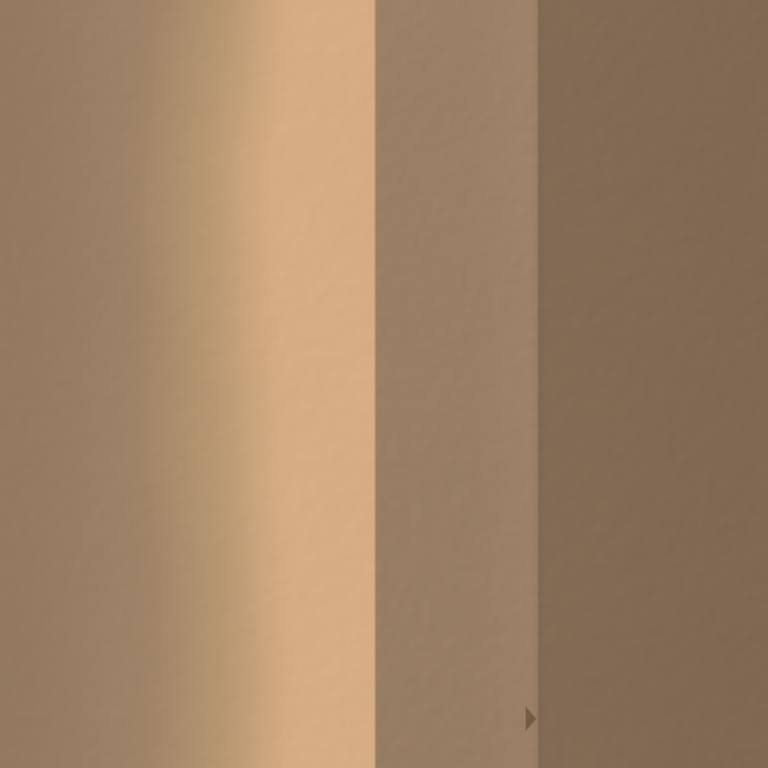
Write a Shadertoy shader that draws this texture.

```glsl
// Plastered wall corner: a soft band of warm light beside two shaded vertical planes.
#define LIT_EDGE 0.4885
#define CORNER_EDGE 0.7005
#define EDGE_SOFTNESS 0.0022
#define GLOW_CENTER 0.272
#define GLOW_WAVER 0.012
#define RELIEF_SCALE 75.0
#define RELIEF_STRENGTH 0.035
#define MOTTLE_STRENGTH 0.016
#define SHADE_COLOR vec3(0.580, 0.475, 0.376)
#define LIGHT_COLOR vec3(0.840, 0.676, 0.514)
#define PIER_COLOR vec3(0.600, 0.495, 0.393)
#define RECESS_COLOR vec3(0.508, 0.411, 0.324)

float hash(vec2 p) {
    vec3 q = fract(vec3(p.xyx) * 0.1031);
    q += dot(q, q.yzx + 33.33);
    return fract((q.x + q.y) * q.z);
}

float valueNoise(vec2 p) {
    vec2 cell = floor(p), f = fract(p);
    f = f * f * (3.0 - 2.0 * f);
    float low = mix(hash(cell), hash(cell + vec2(1, 0)), f.x);
    float high = mix(hash(cell + vec2(0, 1)), hash(cell + vec2(1, 1)), f.x);
    return mix(low, high, f.y);
}

float fbm(vec2 p) {
    float sum = 0.0, amplitude = 0.5;
    for (int i = 0; i < 4; i++) {
        sum += amplitude * valueNoise(p);
        p = mat2(1.6, 1.2, -1.2, 1.6) * p + 17.3;
        amplitude *= 0.5;
    }
    return sum;
}

// Slope of the plaster surface toward the upper left.
float relief(vec2 uv) {
    vec2 p = uv * RELIEF_SCALE;
    vec2 offset = vec2(-0.22, 0.22);
    return fbm(p + offset) - fbm(p - offset);
}

// Curved wall: shade, olive half-tone, then warm light.
vec3 litWall(vec2 uv) {
    float waver = GLOW_WAVER * cos(6.2832 * (uv.y - 0.66));
    waver += 0.03 * (fbm(uv * vec2(9.0, 5.0)) - 0.47);
    float d = uv.x - GLOW_CENTER + waver;
    vec3 halfTone = vec3(0.700, 0.580, 0.438);
    vec3 color = mix(SHADE_COLOR, SHADE_COLOR * 1.07, smoothstep(0.0, 0.20, uv.x));
    color = mix(color, halfTone, smoothstep(-0.11, 0.01, d));
    return mix(color, LIGHT_COLOR, smoothstep(-0.02, 0.115, d));
}

// Small chip with a straight left side and a point on the right.
float chipMask(vec2 uv, float blur) {
    vec2 p = uv - vec2(0.6845, 0.064);
    float d = max(-p.x, (abs(p.y) * 0.65 + p.x * 0.76) - 0.0104);
    return 1.0 - smoothstep(-blur, blur, d);
}

void mainImage(out vec4 fragColor, in vec2 fragCoord) {
    vec2 uv = fragCoord / iResolution.xy;
    float blur = max(EDGE_SOFTNESS, 0.7 / iResolution.x);

    // Three vertical planes
    vec3 pier = PIER_COLOR * mix(0.985, 1.015, uv.y);
    pier *= 1.0 + 0.025 * smoothstep(0.60, 0.69, uv.x);
    vec3 recess = RECESS_COLOR * mix(1.015, 0.99, smoothstep(CORNER_EDGE, 1.0, uv.x));
    float pierMask = smoothstep(-blur, blur, uv.x - LIT_EDGE);
    float recessMask = smoothstep(-blur, blur, uv.x - CORNER_EDGE);
    vec3 color = mix(litWall(uv), pier, pierMask);
    color = mix(color, recess, recessMask);

    // Faint contact shadow along the corner
    float cornerDistance = (uv.x - CORNER_EDGE) / 0.006;
    color *= 1.0 - 0.035 * exp(-cornerDistance * cornerDistance);

    // Chip in the pier edge
    color = mix(color, vec3(0.435, 0.345, 0.255), 0.9 * chipMask(uv, blur * 0.7));

    // Plaster grain and broad mottling
    float grain = mix(0.7, 1.0, pierMask);
    color *= 1.0 + RELIEF_STRENGTH * grain * relief(uv);
    color *= 1.0 + MOTTLE_STRENGTH * (fbm(uv * 8.0 + 4.0) - 0.47);

    fragColor = vec4(color, 1.0);
}
```
